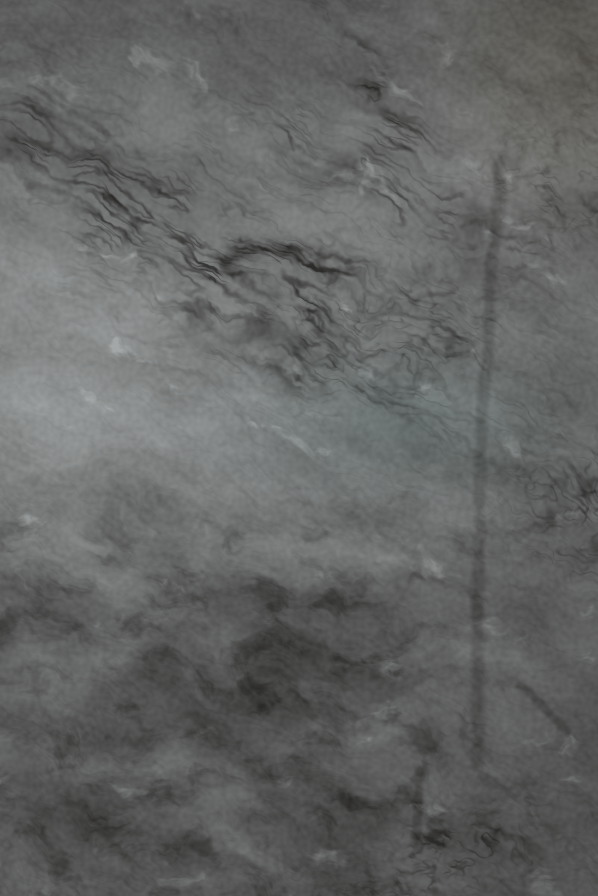
Write a Shadertoy shader that draws this texture.

```glsl
// Dim, polished grey marble: soft light falls on clouded stone, with
// torn dark veins running down to the right and a few faint cracks.
// Built from warped gradient noise, ridges and elliptical masks.

const vec3 DARK_STONE = vec3(0.13, 0.125, 0.12);
const vec3 LIGHT_STONE = vec3(0.64, 0.655, 0.655);
const vec3 GREEN_TINT = vec3(-0.015, 0.008, 0.008);
const vec3 WARM_TINT = vec3(0.015, 0.003, -0.015);
const float BASE_TONE = 0.425;
const float GLOW = 0.13;
const float CLOUD_CONTRAST = 0.21;
const float VEIN_DEPTH = 0.23;
const float CRACK_DEPTH = 0.065;
const float GRAIN = 0.035;
const float GRAIN_SCALE = 150.0;
const float VEIN_ANGLE = -0.50;
const float CLOUD_ANGLE = -0.25;

vec2 rotate(vec2 p, float angle) {
    float c = cos(angle), s = sin(angle);
    return vec2(c * p.x + s * p.y, c * p.y - s * p.x);
}

vec2 gradientAt(vec2 cell) {
    uvec2 k = uvec2(ivec2(cell) + 4096);
    uint h = k.x * 1597334677u ^ k.y * 3812015801u;
    h = (h ^ (h >> 15)) * 2246822519u;
    h ^= h >> 13;
    float a = float(h & 65535u) * 6.2832 / 65536.0;
    return vec2(cos(a), sin(a));
}

float noise(vec2 p) {
    vec2 i = floor(p), f = p - i;
    vec2 u = f * f * f * (f * (f * 6.0 - 15.0) + 10.0);
    vec2 e = vec2(1.0, 0.0);
    float low = mix(dot(gradientAt(i), f), dot(gradientAt(i + e.xy), f - e.xy), u.x);
    float high = mix(dot(gradientAt(i + e.yx), f - e.yx), dot(gradientAt(i + 1.0), f - 1.0), u.x);
    return mix(low, high, u.y);
}

float fbm(vec2 p) {
    float sum = 0.0, amp = 0.6;
    for (int i = 0; i < 5; i++) {
        sum += amp * noise(p);
        p = rotate(p, 0.4) * 2.03 + 17.3;
        amp *= 0.55;
    }
    return sum;
}

// Soft elliptical mask
float blob(vec2 p, vec2 center, vec2 radius, float angle) {
    vec2 d = rotate(p - center, angle) / radius;
    return exp(-dot(d, d));
}

// Thin broken ridges, stretched along one direction
float veins(vec2 p, float angle, vec2 stretch) {
    vec2 q = rotate(p, angle);
    q += 0.030 * vec2(fbm(p * 11.0), fbm(p * 11.0 + 31.0));
    float sum = 0.0, scale = 1.0;
    for (int i = 0; i < 3; i++) {
        vec2 s = q * stretch * scale + 23.0 * float(i);
        float ridge = 1.0 - smoothstep(0.0, 0.20, abs(noise(s)));
        float torn = smoothstep(-0.20, 0.30, noise(s * vec2(0.8, 0.45) + 51.0));
        sum += ridge * torn * (0.75 - 0.12 * float(i));
        scale *= 1.7;
    }
    return min(sum, 1.3);
}

float crack(vec2 p, vec2 a, vec2 b, float width) {
    p.x += 0.012 * fbm(p * 9.0 + 3.0);
    vec2 ab = b - a;
    float t = clamp(dot(p - a, ab) / dot(ab, ab), 0.0, 1.0);
    return 1.0 - smoothstep(0.2 * width, width, length(p - a - ab * t));
}

void mainImage(out vec4 fragColor, in vec2 fragCoord) {
    vec2 p = fragCoord / iResolution.y;
    vec2 uv = fragCoord / iResolution.xy;

    // Light falling from the left, fading to the edges
    float tone = BASE_TONE + GLOW * blob(p, vec2(0.08, 0.58), vec2(0.34, 0.19), -0.2);
    tone += 0.04 * blob(p, vec2(0.42, 0.82), vec2(0.30, 0.20), 0.0);
    tone -= 0.07 * smoothstep(0.50, 0.0, uv.y) + 0.07 * smoothstep(0.82, 1.0, uv.y);
    tone -= 0.03 * smoothstep(0.75, 1.0, uv.x);

    // Clouded stone, blotchier in the lower half
    vec2 warp = vec2(fbm(p * 6.0), fbm(p * 6.0 + 40.0));
    vec2 q = rotate(p, CLOUD_ANGLE) + 0.06 * warp;
    float lower = smoothstep(0.55, 0.35, p.y) * smoothstep(0.65, 0.40, p.x);
    tone += CLOUD_CONTRAST * (0.55 + 0.45 * lower) * fbm(q * vec2(7.0, 14.0));
    tone -= 0.09 * lower * smoothstep(0.0, 0.40, fbm(q * vec2(16.0, 26.0) + 9.0));
    tone += 0.12 * smoothstep(0.22, 0.50, fbm(q * vec2(13.0, 20.0) + 70.0));
    tone -= 0.09 * blob(p + 0.06 * warp, vec2(0.32, 0.25), vec2(0.16, 0.11), 0.3);

    // Dark veins gathered in ragged patches
    vec2 r = p + 0.07 * warp;
    float band = blob(r, vec2(0.25, 0.715), vec2(0.27, 0.070), VEIN_ANGLE);
    band += 0.8 * blob(r, vec2(0.43, 0.88), vec2(0.10, 0.022), -0.95);
    band += 0.7 * blob(r, vec2(0.45, 0.78), vec2(0.15, 0.030), -0.45);
    float tangle = blob(r, vec2(0.63, 0.44), vec2(0.07, 0.06), -0.5);
    tangle += blob(r, vec2(0.50, 0.04), vec2(0.10, 0.04), 0.5);
    tangle += 0.7 * blob(r, vec2(0.62, 0.80), vec2(0.06, 0.08), 0.0);
    tangle += 0.8 * blob(r, vec2(0.42, 0.63), vec2(0.10, 0.07), 0.0);
    float gate = 0.7 + 0.9 * fbm(p * 12.0 + 5.0);
    float streaks = veins(p, VEIN_ANGLE, vec2(9.0, 38.0));
    float web = veins(p, -0.3, vec2(22.0, 34.0));
    float ink = streaks * (band * 1.35 * gate + 0.13) + web * (tangle * gate + 0.06);
    tone -= VEIN_DEPTH * min(ink, 1.15) + 0.04 * min(band, 1.0);

    // Faint healed cracks
    float lines = crack(p, vec2(0.560, 0.82), vec2(0.535, 0.52), 0.011);
    lines = max(lines, crack(p, vec2(0.535, 0.52), vec2(0.535, 0.15), 0.011));
    lines = max(lines, crack(p, vec2(0.470, 0.14), vec2(0.462, 0.06), 0.008));
    lines = max(lines, crack(p, vec2(0.580, 0.235), vec2(0.635, 0.185), 0.008));
    tone -= CRACK_DEPTH * lines;
    tone += GRAIN * noise(p * GRAIN_SCALE);

    // Tone to colour, with slight local tints
    vec3 color = mix(DARK_STONE, LIGHT_STONE, clamp((tone - 0.13) / 0.52, 0.08, 1.0));
    color += GREEN_TINT * blob(p, vec2(0.45, 0.53), vec2(0.16, 0.07), 0.0);
    color += WARM_TINT * blob(p, vec2(0.64, 0.93), vec2(0.12, 0.14), 0.0);
    fragColor = vec4(color, 1.0);
}
```
